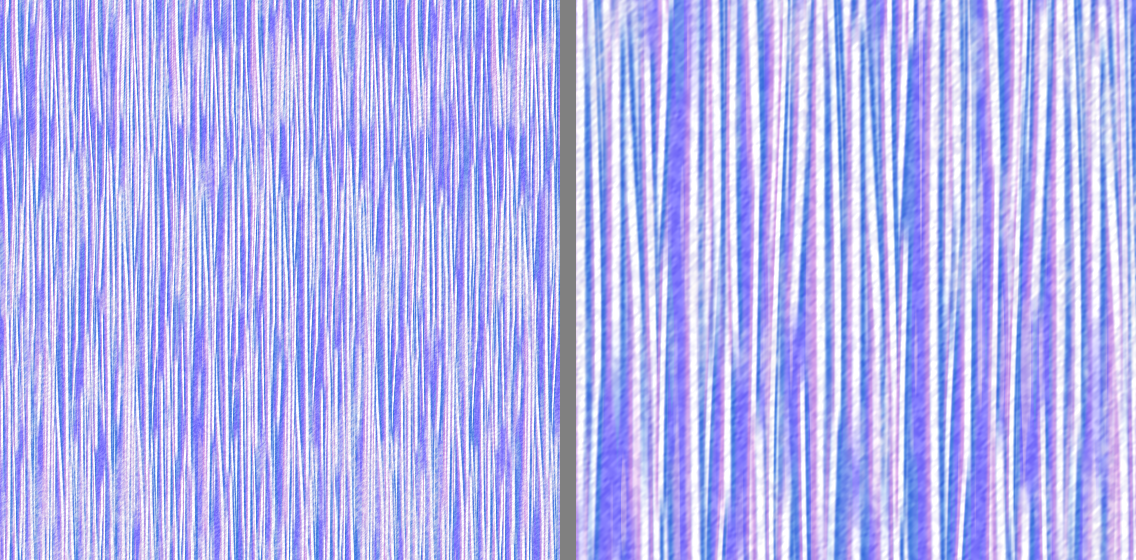
Left, the full canvas; right, a detail of the centre.
Write a Shadertoy shader that draws this texture map.

```glsl
// Fine vertical fibres, white with pink and blue flanks, over a periwinkle ground.

float hash(vec2 p) {
    return fract(sin(dot(p, vec2(127.1, 311.7))) * 43758.5453);
}

float noise(vec2 p) {
    vec2 i = floor(p), f = fract(p);
    f = f * f * (3.0 - 2.0 * f);
    return mix(mix(hash(i), hash(i + vec2(1, 0)), f.x),
               mix(hash(i + vec2(0, 1)), hash(i + vec2(1, 1)), f.x), f.y);
}

float bell(float d) {
    return exp(-d * d);
}

// Lays one set of strands over the colour; the set repeats seven times across.
vec3 addStrands(vec3 col, vec2 uv, float perTile, float density) {
    float x = uv.x * 7.0 * perTile;
    for (float k = -1.0; k <= 1.0; k++) {
        float cell = floor(x) + k;
        float seed = mod(cell, perTile) + perTile * 40.0;
        float shift = 20.0 * hash(vec2(seed, 13.0));

        // Wandering centre line and width, in canvas units
        float drift = noise(vec2(seed, uv.y * 3.0 + shift)) - 0.5;
        float centre = cell + 0.5 + 0.7 * (hash(vec2(seed, 91.0)) - 0.5) + 0.9 * drift;
        float width = mix(0.0013, 0.0028, hash(vec2(seed, 57.0)));
        float d = (x - centre) / (7.0 * perTile * width);

        // Strands break off and start again along their length
        float fade = noise(vec2(seed + 500.0, uv.y * 7.0 + shift));
        fade += density + 0.25 * (hash(vec2(cell, perTile)) - 0.5);
        fade = smoothstep(0.3, 0.55, fade);

        col = mix(col, vec3(0.80, 0.59, 0.90), 0.9 * fade * bell((d + 1.4) / 0.8));
        col = mix(col, vec3(0.29, 0.50, 0.88), fade * bell((d - 1.6) / 0.8));
        col = mix(col, vec3(1.0, 1.0, 1.0), fade * bell(d * d));
    }
    return col;
}

void mainImage(out vec4 fragColor, in vec2 fragCoord) {
    vec2 uv = fragCoord / iResolution.xy;

    // Paler towards the foot, barer in a band near three quarters height
    float foot = 1.0 - smoothstep(0.05, 0.3, uv.y);
    float bare = bell((uv.y - 0.76) / 0.08);
    float patches = noise(vec2(uv.x * 28.0, uv.y * 6.0) + 70.0) - 0.5;
    float density = 0.3 * patches + 0.12 * foot - 0.1 * bare;

    // Ground with thin blue and lilac streaks
    vec3 col = vec3(0.50, 0.47, 0.99);
    float streak = noise(vec2(uv.x * 310.0, uv.y * 11.0));
    col = mix(col, vec3(0.42, 0.60, 0.91), 0.7 * smoothstep(0.62, 0.8, streak));
    col = mix(col, vec3(0.80, 0.70, 0.92), 0.7 * (1.0 - smoothstep(0.15, 0.32, streak)));

    for (float perTile = 5.0; perTile <= 9.0; perTile++) {
        col = addStrands(col, uv, perTile, density);
    }

    // Chalky mist in tall thin patches, broken by slanted hatching
    float hatch = noise(vec2(uv.x + uv.y, uv.y - uv.x) * vec2(110.0, 260.0));
    float mist = 0.5 * noise(vec2(uv.x * 45.0, uv.y * 10.0) + 30.0)
               + 0.5 * noise(vec2(uv.x * 270.0, uv.y * 22.0));
    mist = smoothstep(0.5, 0.75, mist + 0.25 * patches + 0.12 * foot - 0.12 * bare);
    col = mix(col, vec3(0.88, 0.86, 0.94), mist * (0.2 + 0.5 * hatch));

    // Light surface grain
    float grain = noise(vec2(uv.x + uv.y, uv.y - uv.x) * vec2(220.0, 400.0)) - 0.5;
    col += grain * vec3(0.16, 0.17, 0.05);

    fragColor = vec4(clamp(col, 0.0, 1.0), 1.0);
}
```
